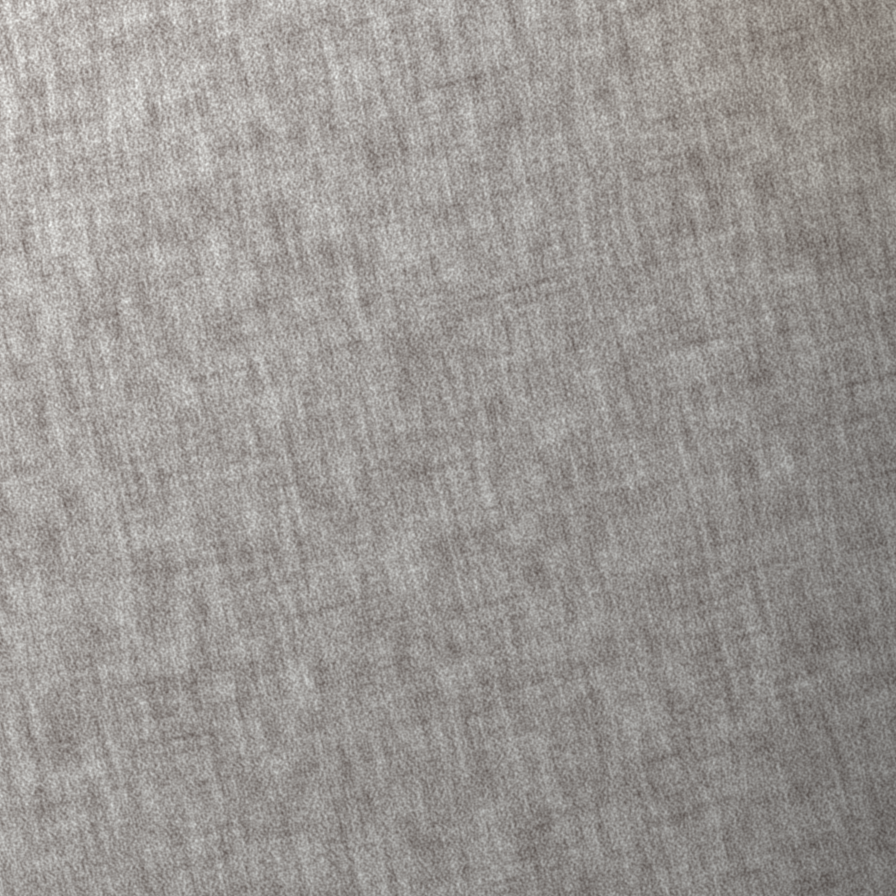
A Shadertoy shader for this texture:

```glsl
// Draws a softly lit, tilted woven cloth of mottled grey and brown yarn.

// Pseudo-random unit vector for a lattice point
vec2 latticeGradient(vec2 cell) {
    uvec2 q = uvec2(ivec2(cell)) * uvec2(1597334673u, 3812015801u);
    uint h = (q.x ^ q.y) * 1597334673u;
    h = (h ^ (h >> 15)) * 2246822519u;
    h ^= h >> 13;
    float angle = float(h & 65535u) / 65536.0 * 6.28319;
    return vec2(cos(angle), sin(angle));
}

float gradientNoise(vec2 p) {
    vec2 cell = floor(p), f = p - cell;
    vec2 s = f * f * f * (f * (f * 6.0 - 15.0) + 10.0);
    float a = dot(latticeGradient(cell), f);
    float b = dot(latticeGradient(cell + vec2(1, 0)), f - vec2(1, 0));
    float c = dot(latticeGradient(cell + vec2(0, 1)), f - vec2(0, 1));
    float d = dot(latticeGradient(cell + vec2(1, 1)), f - vec2(1, 1));
    return mix(mix(a, b, s.x), mix(c, d, s.x), s.y);
}

// Lightness of the yarn; x runs along the weft, y along the warp
float yarnShade(vec2 p) {
    // Fibre grain and the fine lattice of the weave
    float grain = 0.60 * gradientNoise(p * vec2(290, 160))
                + 0.52 * gradientNoise(p * vec2(330, 350) + 37.0);
    float weave = 0.11 * sin(p.x * 1000.0) * sin(p.y * 900.0);

    // Pale streaks along the warp
    float warp = 0.42 * gradientNoise(p * vec2(120, 20) + 11.0)
               + 0.27 * gradientNoise(p * vec2(60, 9) + 71.0);

    // Brown bands, blotches and sparse thin slubs along the weft
    float weft = 0.17 * gradientNoise(p * vec2(9, 38) + 23.0)
               + 0.13 * gradientNoise(p * vec2(16, 21) + 53.0)
               + 0.22 * gradientNoise(p * vec2(22, 85) + 91.0);
    float slub = smoothstep(0.32, 0.60, gradientNoise(p * vec2(6, 75) + 131.0));

    return 0.51 + grain + weave + warp + weft - 0.25 * slub;
}

void mainImage(out vec4 fragColor, in vec2 fragCoord) {
    vec2 uv = fragCoord / iResolution.xy;
    vec2 p = fragCoord / iResolution.y;

    // Tilt the cloth, with a slight bend in its threads
    vec2 cloth = mat2(cos(0.22), -sin(0.22), sin(0.22), cos(0.22)) * p;
    cloth += 0.012 * vec2(sin(cloth.y * 3.0), sin(cloth.x * 4.0));

    vec3 brownYarn = vec3(0.480, 0.454, 0.440);
    vec3 paleYarn = vec3(0.715, 0.713, 0.703);
    vec3 color = mix(brownYarn, paleYarn, yarnShade(cloth));

    // Light falls from the upper left; the upper right corner is warmer
    float light = 1.015 + 0.20 * (0.5 - uv.x) + 0.16 * (uv.y - 0.5);
    light -= 0.08 * smoothstep(0.75, 1.05, uv.x);
    light += 0.05 * smoothstep(0.7, 0.0, length(uv - vec2(0, 1)));
    vec3 warmth = mix(vec3(1), vec3(1.02, 1.0, 0.97), smoothstep(0.5, 0.0, length(uv - 1.0)));

    fragColor = vec4(clamp(color * light * warmth, 0.0, 1.0), 1.0);
}
```
